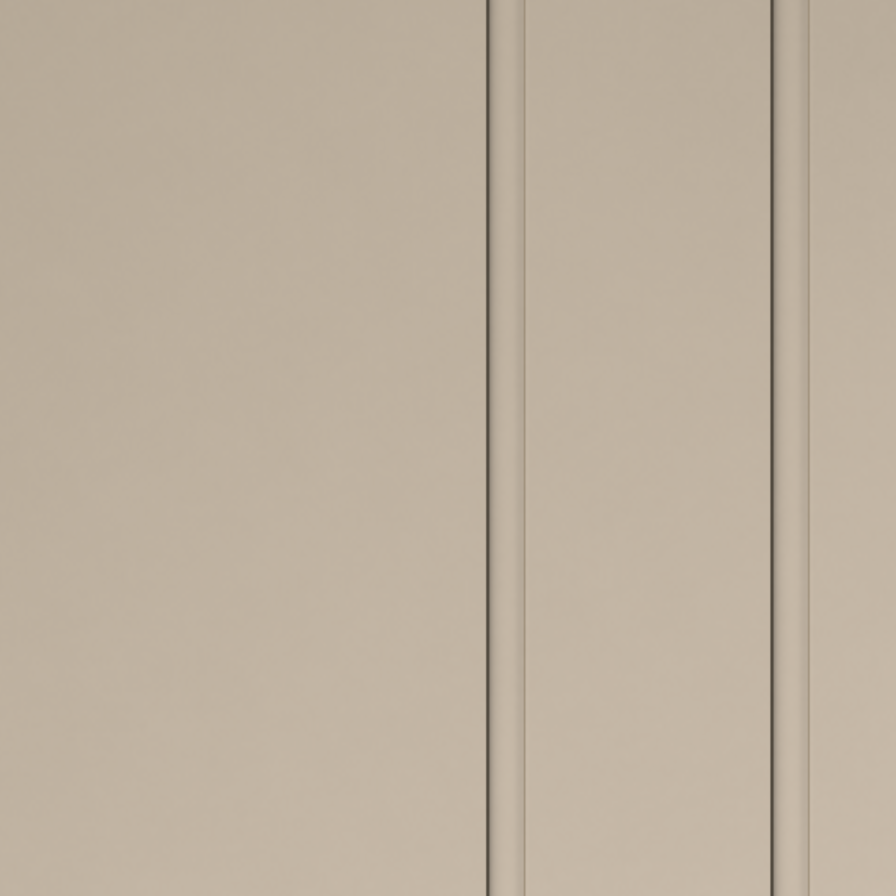
Give the GLSL for this texture, as a three.js fragment shader.

```glsl
// Beige painted panel with two vertical beaded grooves and soft diagonal light.
#define FIRST_GROOVE 0.5443
#define GROOVE_SPACING 0.3172
#define GROOVE_COUNT 2
#define GROOVE_HALF_WIDTH 0.0017
#define BEAD_WIDTH 0.0412
#define EDGE_SOFTNESS 0.0013
#define GRAIN_AMOUNT 0.010
#define PAINT_DARK vec3(0.712, 0.662, 0.592)
#define PAINT_LIGHT vec3(0.783, 0.730, 0.664)
#define GROOVE_COLOR vec3(0.300, 0.272, 0.230)
#define SEAM_COLOR vec3(0.590, 0.530, 0.440)

varying vec2 vUv;

float hash(vec2 p) {
  return fract(sin(dot(p, vec2(127.1, 311.7))) * 43758.5453);
}

float valueNoise(vec2 p) {
  vec2 cell = floor(p);
  vec2 f = fract(p);
  f = f * f * (3.0 - 2.0 * f);
  float low = mix(hash(cell), hash(cell + vec2(1.0, 0.0)), f.x);
  float high = mix(hash(cell + vec2(0.0, 1.0)), hash(cell + vec2(1.0)), f.x);
  return mix(low, high, f.y);
}

// Soft-edged vertical stripe centred on x = 0
float stripe(float x, float halfWidth) {
  return 1.0 - smoothstep(halfWidth - EDGE_SOFTNESS, halfWidth + EDGE_SOFTNESS, abs(x));
}

// Fine paint texture with faint broader mottling
float paintGrain(vec2 p) {
  float fine = valueNoise(p * vec2(240.0, 200.0)) - 0.5;
  float medium = valueNoise(p * vec2(75.0, 95.0) + 17.0) - 0.5;
  float broad = valueNoise(p * 16.0 + 41.0) - 0.5;
  return 0.5 * fine + 0.4 * medium + 0.4 * broad;
}

// Shades one groove, the rounded bead beside it and its closing seam
vec3 addBead(vec3 color, float x) {
  float inside = smoothstep(-EDGE_SOFTNESS, EDGE_SOFTNESS, x)
               * (1.0 - smoothstep(BEAD_WIDTH - 0.001, BEAD_WIDTH + 0.001, x));
  float t = clamp(x / BEAD_WIDTH, 0.0, 1.0);

  // Shadow beside the groove, a broad crest, then a slight fall-off
  float shadow = 0.30 * exp(-max(x - GROOVE_HALF_WIDTH, 0.0) / 0.0042);
  float turn = 0.055 * smoothstep(0.66, 0.90, t);
  float crest = 0.012 * exp(-pow((t - 0.52) / 0.18, 2.0));
  color *= 1.0 + inside * (crest - shadow - turn);

  // Narrow highlight just past the seam
  color *= 1.0 + 0.012 * stripe(x - BEAD_WIDTH - 0.0035, 0.0015);
  color = mix(color, SEAM_COLOR, 0.72 * stripe(x - BEAD_WIDTH, 0.0010));
  return mix(color, GROOVE_COLOR, 0.95 * stripe(x, GROOVE_HALF_WIDTH));
}

void main() {
  // Light rises toward the lower right
  float light = 0.60 * (1.0 - vUv.y) + 0.40 * vUv.x;
  light += 0.10 * sin(3.14159 * vUv.x) * (1.0 - vUv.x);
  vec3 color = mix(PAINT_DARK, PAINT_LIGHT, clamp(light, 0.0, 1.0));

  // Gentle darkening at the right end of the top edge
  color *= 1.0 - 0.02 * smoothstep(0.5, 1.0, vUv.x) * smoothstep(0.6, 1.0, vUv.y);

  for (int i = 0; i < GROOVE_COUNT; i++) {
    float grooveX = FIRST_GROOVE + float(i) * GROOVE_SPACING;
    color = addBead(color, vUv.x - grooveX);
  }

  color += GRAIN_AMOUNT * paintGrain(vUv);
  gl_FragColor = vec4(color, 1.0);
}
```
